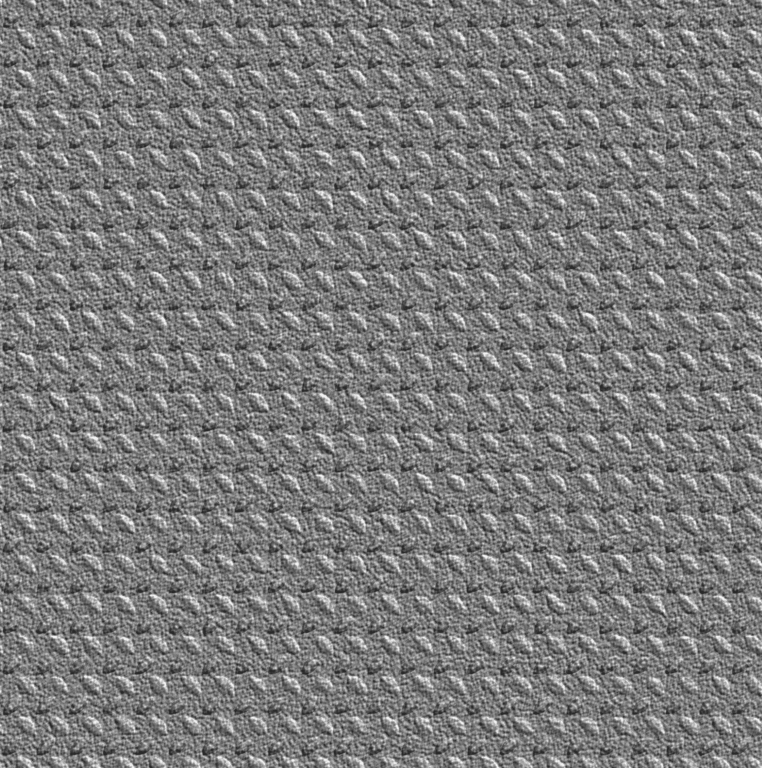
Reproduce this texture procedurally as a Shadertoy shader.

```glsl
// Cast steel tread plate: alternating rows of slanted lozenge studs on a grainy surface.

const vec2  REPEATS     = vec2(23.0, 19.0);    // stud pairs across and down
const vec2  FALL_CENTER = vec2(0.78, 0.04);    // studs falling to the right, in cell units
const vec2  RISE_CENTER = vec2(0.38, 0.54);    // studs rising to the right
const vec2  FALL_SIZE   = vec2(0.345, 0.185);  // half length, half width
const vec2  RISE_SIZE   = vec2(0.335, 0.155);
const float FALL_ANGLE  = -0.78;
const float RISE_ANGLE  = 0.76;
const float STUD_HEIGHT = 0.40;
const float STUD_STEP   = 0.028;               // half distances for slope sampling
const float GRAIN_STEP  = 0.033;
const float GRAIN_SCALE = 13.0;                // grains per cell height
const float GRAIN_HEIGHT = 0.36;
const float STUD_GRAIN  = 0.7;                 // grain left on the worn studs
const vec2  LIGHT_DIR   = vec2(0.6, 0.8);
const vec3  STEEL       = vec3(0.483);
const float GLOSS       = 0.6;                 // extra light on polished stud faces
const float FALL_LIFT   = 0.02;                // falling studs catch more light
const float RISE_SHADE  = 0.12;                // rising studs are duller
const float CREST_LIGHT = 0.17;                // glint along the rising crests
const vec2  TONE_RANGE  = vec2(0.16, 0.95);
const int   SAMPLES     = 2;                   // antialiasing grid side

vec2 hash2(vec2 p) {
    vec2 k = vec2(dot(p, vec2(127.1, 311.7)), dot(p, vec2(269.5, 183.3)));
    return fract(sin(k) * 43758.55);
}

// Cellular noise: one bump around every scattered point
float cellBumps(vec2 p) {
    vec2 base = floor(p), f = p - base;
    float nearest = 2.0;
    for (int y = -1; y <= 1; y++)
    for (int x = -1; x <= 1; x++) {
        vec2 o = vec2(x, y);
        vec2 d = o + hash2(base + o) - f;
        nearest = min(nearest, dot(d, d));
    }
    return 1.0 - sqrt(nearest);
}

// Two layers turned against each other hide the lattice
float grain(vec2 p) {
    vec2 q = mat2(0.84, 0.54, -0.54, 0.84) * p * GRAIN_SCALE;
    vec2 r = mat2(0.95, -0.31, 0.31, 0.95) * p * GRAIN_SCALE * 0.61;
    return 0.8 * cellBumps(q) + 0.8 * cellBumps(r + 31.0);
}

// Height of the nearest pointed lozenge in one lattice, 0 outside to 1 on top
float stud(vec2 p, vec2 cell, vec2 center, vec2 size, float angle) {
    vec2 id = floor(p / cell - center + 0.5);
    vec2 rnd = hash2(mod(id, REPEATS) + center * 50.0) - 0.5;
    vec2 d = p - (id + center) * cell - 0.012 * rnd;
    float a = angle + 0.1 * rnd.x;
    d = vec2(dot(d, vec2(cos(a), sin(a))), dot(d, vec2(-sin(a), cos(a))));
    d.y += 0.006 * sin(d.x * 17.0 + rnd.y * 12.0);          // uneven casting
    d /= size * (1.0 + 0.08 * rnd.yx);
    float ridge = sqrt(d.y * d.y + 0.03) - 0.03;
    float t = clamp(1.0 - d.x * d.x - ridge, 0.0, 1.0);
    return t * (2.0 - t) * (1.0 + 0.2 * rnd.y);
}

// x: falling stud, y: rising stud
vec2 studs(vec2 p, vec2 cell) {
    return vec2(stud(p, cell, FALL_CENTER, FALL_SIZE, FALL_ANGLE),
                stud(p, cell, RISE_CENTER, RISE_SIZE, RISE_ANGLE));
}

vec3 plate(vec2 p, vec2 cell) {
    vec2 light = normalize(LIGHT_DIR);
    vec2 here = studs(p, cell);
    vec2 below = studs(p - light * STUD_STEP, cell);
    vec2 above = studs(p + light * STUD_STEP, cell);
    vec2 mask = smoothstep(0.0, 0.25, here);
    float raised = max(mask.x, mask.y);

    // Relief: stud faces plus fine grain, both lit from the upper right
    float slope = STUD_HEIGHT * dot(below - above, vec2(1.0));
    float rough = grain(p - light * GRAIN_STEP) - grain(p + light * GRAIN_STEP);
    slope += GRAIN_HEIGHT * rough * mix(1.0, STUD_GRAIN, raised);
    float shine = GLOSS * max(slope, 0.0) * raised;

    // Body tone: brighter falling studs, duller rising ones with a lit crest
    float body = FALL_LIFT * mask.x - RISE_SHADE * mask.y;
    body += CREST_LIGHT * smoothstep(0.72, 0.98, below.y) * mask.y;

    return clamp(STEEL + slope + shine + body, TONE_RANGE.x, TONE_RANGE.y);
}

void mainImage(out vec4 fragColor, in vec2 fragCoord) {
    float unit = REPEATS.y / iResolution.y;
    vec2 cell = iResolution.xy * unit / REPEATS;
    vec3 sum = vec3(0.0);
    for (int j = 0; j < SAMPLES; j++)
    for (int i = 0; i < SAMPLES; i++) {
        vec2 offset = (vec2(i, j) + 0.5) / float(SAMPLES) - 0.5;
        sum += plate((fragCoord + offset) * unit, cell);
    }
    fragColor = vec4(sum / float(SAMPLES * SAMPLES), 1.0);
}
```
